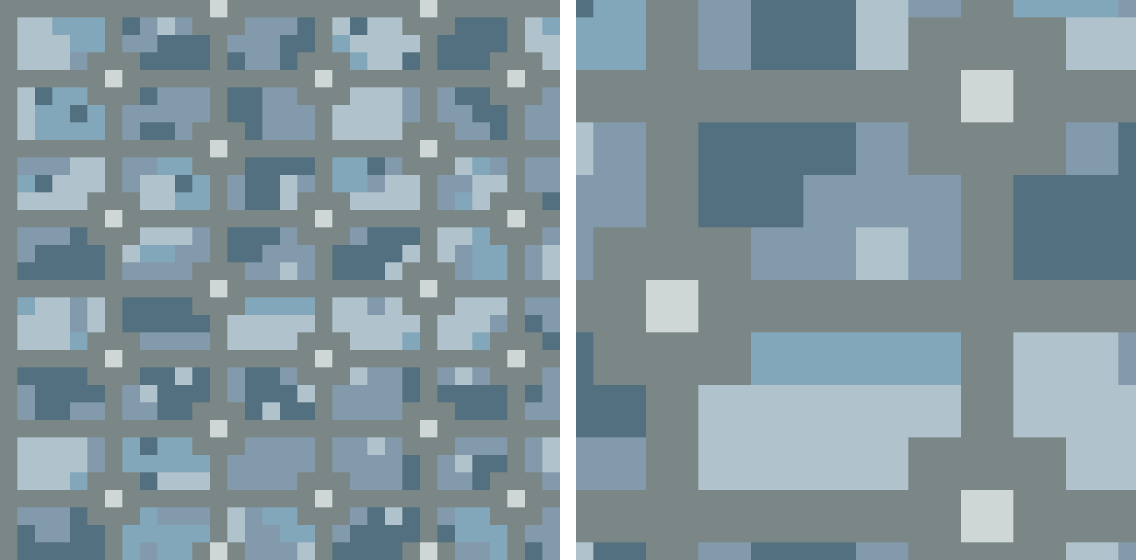
Left, the full canvas; right, a detail of the centre.
Reproduce this texture procedurally as a WebGL 1 fragment shader.

```glsl
precision highp float;

uniform vec2 u_resolution;

const float CELLS = 32.0;            // square cells across the canvas
const float TILE_WIDTH = 5.88;       // column pitch in cells, snapped to whole cells
const float TILE_HEIGHT = 4.0;       // row pitch in cells
const float PATCH_SCALE = 0.47;      // frequency of the colour patches per cell
const float MAIN_LEVEL = 0.48;       // noise above this shows the tile's main colour
const float DARK_TILES = 0.46;       // share of tiles with a dark main colour
const float ACCENT_CHANCE = 0.05;    // share of stray cells

const vec3 GROUT = vec3(0.48, 0.53, 0.525);
const vec3 STUD = vec3(0.81, 0.845, 0.84);
const vec3 DARK = vec3(0.32, 0.44, 0.50);
const vec3 SLATE = vec3(0.51, 0.605, 0.67);
const vec3 BLUE = vec3(0.51, 0.65, 0.73);
const vec3 PALE = vec3(0.69, 0.76, 0.80);

float hash(vec2 p) {
  vec3 q = fract(vec3(p.xyx) * vec3(0.1031, 0.1030, 0.0973));
  q += dot(q, q.yzx + 33.33);
  return fract((q.x + q.y) * q.z);
}

float valueNoise(vec2 p) {
  vec2 i = floor(p);
  vec2 f = fract(p);
  float low = mix(hash(i), hash(i + vec2(1.0, 0.0)), f.x);
  float high = mix(hash(i + vec2(0.0, 1.0)), hash(i + vec2(1.0, 1.0)), f.x);
  return mix(low, high, f.y);
}

// Blocky patches: one main colour per tile, broken by softer tones
vec3 tileColor(vec2 cell, vec2 tile) {
  bool darkTile = hash(tile + 17.0) < DARK_TILES;
  vec2 p = cell * PATCH_SCALE + tile * 13.0;
  vec3 mainColor = darkTile ? DARK : PALE;
  vec3 softColor = !darkTile && valueNoise(p + 71.3) > 0.5 ? BLUE : SLATE;
  vec3 color = valueNoise(p) > MAIN_LEVEL ? mainColor : softColor;
  if (hash(cell + 131.0) < ACCENT_CHANCE) color = darkTile ? PALE : DARK;
  return color;
}

// Columns count from the left, rows from the top
vec3 mosaic(vec2 uv) {
  vec2 cell = floor(vec2(uv.x, 1.0 - uv.y) * CELLS);
  vec2 pitch = vec2(TILE_WIDTH, TILE_HEIGHT);
  vec2 joint = floor(cell / pitch + 0.5);
  vec2 jointCell = floor(joint * pitch + 0.5);
  vec2 offset = abs(cell - jointCell);
  vec2 tile = joint - step(cell + 0.5, jointCell);

  vec3 color = tileColor(cell, tile);
  if (min(offset.x, offset.y) < 0.5) color = GROUT;

  // Collars and studs on alternate crossings, kept inside the last row
  bool studded = joint.x > 0.5 && mod(joint.x + joint.y, 2.0) < 0.5;
  if (studded && max(offset.x, offset.y) < 1.5) {
    float studRow = min(jointCell.y, CELLS - 1.0);
    bool onStud = offset.x < 0.5 && abs(cell.y - studRow) < 0.5;
    color = onStud ? STUD : GROUT;
  }
  return color;
}

void main() {
  // Average a 3 by 3 grid of samples for smooth edges
  vec3 sum = vec3(0.0);
  for (int y = -1; y <= 1; y++) {
    for (int x = -1; x <= 1; x++) {
      vec2 jitter = vec2(float(x), float(y)) / 3.0;
      sum += mosaic((gl_FragCoord.xy + jitter) / u_resolution);
    }
  }
  gl_FragColor = vec4(sum / 9.0, 1.0);
}
```
